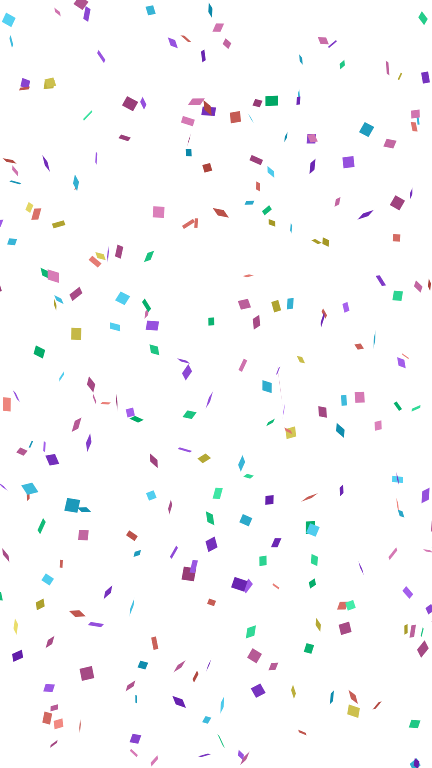
Write a Shadertoy shader that draws this pattern.

```glsl
// Confetti: small squares of coloured paper, tumbling in space, on white.
// The canvas is cut into cells; each cell scatters a few pieces, and every
// piece is a square tilted in 3D and projected flat onto the canvas.

const float COLUMNS = 6.0;          // cells across the canvas width
const int PIECES_PER_CELL = 4;

// Sine hash: three random values from 0 to 1
vec3 hash3(vec3 p) {
    vec3 s = vec3(dot(p, vec3(127.1, 311.7, 74.7)),
                  dot(p, vec3(269.5, 183.3, 246.1)),
                  dot(p, vec3(113.5, 271.9, 124.6)));
    return fract(sin(s) * 43758.5453);
}

mat2 rotate(float a) {
    return mat2(cos(a), sin(a), -sin(a), cos(a));
}

// Paper colour: a weighted pick of hue, darkened by the shade
vec3 paperColor(float pick, float shade) {
    vec3 paper = vec3(0.67, 0.40, 0.95);                   // purple
    if (pick > 0.25) paper = vec3(0.86, 0.50, 0.73);       // pink
    if (pick > 0.47) paper = vec3(0.33, 0.82, 0.95);       // blue
    if (pick > 0.65) paper = vec3(0.95, 0.54, 0.51);       // coral
    if (pick > 0.78) paper = vec3(0.28, 0.94, 0.68);       // green
    if (pick > 0.90) paper = vec3(0.92, 0.87, 0.42);       // yellow
    return clamp(paper - 0.29 * shade, 0.0, 1.0);
}

// Coverage of a tilted square with the given half side, from 0 to 1
float tiltedSquare(vec2 p, float halfSide, vec3 tilt, float pixel) {
    mat2 projection = mat2(cos(tilt.y), sin(tilt.x) * sin(tilt.y),
                           0.0, cos(tilt.x)) * rotate(tilt.z);
    mat2 toPaper = inverse(projection);
    mat2 rows = transpose(toPaper);
    vec2 slope = vec2(length(rows[0]), length(rows[1]));
    vec2 edge = (abs(toPaper * p) - halfSide) / slope;
    vec2 cover = clamp(0.5 - edge / (0.8 * pixel), 0.0, 1.0);
    return cover.x * cover.y;
}

void mainImage(out vec4 fragColor, in vec2 fragCoord) {
    float pixel = COLUMNS / iResolution.x;
    vec2 uv = fragCoord * pixel;
    vec3 color = vec3(1.0);

    // Pieces may reach over cell borders, so visit the neighbours too
    for (int y = -1; y <= 1; y++)
    for (int x = -1; x <= 1; x++) {
        vec2 cell = floor(uv) + vec2(x, y);
        for (int i = 0; i < PIECES_PER_CELL; i++) {
            vec3 seed = vec3(cell, float(i) * 3.7 + 1.0);
            vec3 place = hash3(seed);
            vec3 turn = hash3(seed + 31.4) * 2.0 - 1.0;
            vec3 look = hash3(seed + 57.9);

            float halfSide = mix(0.05, 0.095, look.x);
            vec3 tilt = turn * vec3(1.45, 1.45, 0.6);
            vec2 p = uv - cell - place.xy;
            float cover = tiltedSquare(p, halfSide, tilt, pixel);
            color = mix(color, paperColor(place.z, look.y), cover);
        }
    }
    fragColor = vec4(color, 1.0);
}
```
